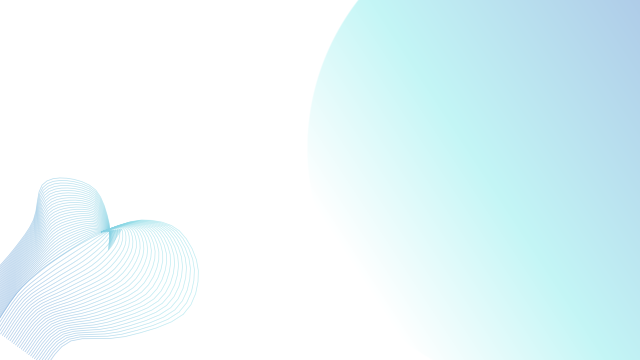
Write a Shadertoy shader that draws this background.

```glsl
// Pale cyan gradient disc on white, with two ribbons of fine curved lines in the lower left.

#define DISC_CENTER vec2(1.525, 0.588)
#define DISC_RADIUS 0.671
#define GRADIENT_DIR vec2(0.837, 0.547)
#define GRADIENT_ORIGIN vec2(1.111, 0.884)
#define FADE_LENGTH 0.45
#define BLUE_LENGTH 0.62
#define LINES 29
#define STEPS_PER_SPAN 4
#define LINE_WIDTH 0.0018
#define LINE_OPACITY 0.62

const vec3 WHITE = vec3(1.0);
const vec3 CYAN = vec3(0.765, 0.962, 0.962);
const vec3 BLUE = vec3(0.685, 0.80, 0.91);
const vec3 INK_LEFT = vec3(0.43, 0.64, 0.84);
const vec3 INK_RIGHT = vec3(0.55, 0.86, 0.90);

// Guide curves of the ribbons, in hundredths of the canvas height
const int POINTS = 8;
const vec2 CREST[POINTS] = vec2[POINTS](
    vec2(-1.9, 24.1), vec2(4.2, 31.2), vec2(9.3, 38.9), vec2(11.7, 48.6),
    vec2(18.5, 50.5), vec2(26.6, 47.2), vec2(30.3, 38.0), vec2(30.1, 30.6));
const vec2 CREST_BASE[POINTS] = vec2[POINTS](
    vec2(-1.9, 8.8), vec2(4.6, 18.5), vec2(10.4, 24.3), vec2(16.2, 28.5),
    vec2(20.8, 31.5), vec2(25.5, 34.3), vec2(28.9, 35.6), vec2(33.8, 36.3));
const vec2 LOBE[POINTS] = vec2[POINTS](
    vec2(12.7, -1.9), vec2(19.7, 5.3), vec2(34.7, 6.5), vec2(50.9, 12.7),
    vec2(55.1, 24.8), vec2(49.8, 35.9), vec2(39.4, 38.9), vec2(28.2, 35.6));
const vec2 LOBE_CORE[POINTS] = vec2[POINTS](
    vec2(-1.9, 8.8), vec2(4.6, 18.5), vec2(11.6, 25.0), vec2(18.5, 29.9),
    vec2(24.3, 33.3), vec2(27.8, 35.0), vec2(30.1, 35.9), vec2(28.2, 35.6));

vec2 catmullRom(vec2 a, vec2 b, vec2 c, vec2 d, float t) {
    return b + 0.5 * t * (c - a + t * (2.0 * a - 5.0 * b + 4.0 * c - d
                        + t * (3.0 * (b - c) + d - a)));
}

float segmentDistance(vec2 p, vec2 a, vec2 b) {
    vec2 pa = p - a, ba = b - a;
    float along = clamp(dot(pa, ba) / max(dot(ba, ba), 1e-8), 0.0, 1.0);
    return length(pa - ba * along);
}

// Distance to the smooth curve that lies a given blend between two guides
float curveDistance(vec2 p, vec2 inner[POINTS], vec2 outer[POINTS], float blend) {
    vec2 guide[POINTS];
    for (int i = 0; i < POINTS; i++) guide[i] = mix(inner[i], outer[i], blend) * 0.01;
    float nearest = 1e3;
    vec2 previous = guide[0];
    for (int i = 0; i < POINTS - 1; i++) {
        vec2 before = guide[max(i - 1, 0)];
        vec2 after = guide[min(i + 2, POINTS - 1)];
        for (int j = 1; j <= STEPS_PER_SPAN; j++) {
            float t = float(j) / float(STEPS_PER_SPAN);
            vec2 next = catmullRom(before, guide[i], guide[i + 1], after, t);
            nearest = min(nearest, segmentDistance(p, previous, next));
            previous = next;
        }
    }
    return nearest;
}

// Combined cover of all lines in one ribbon
float ribbon(vec2 p, vec2 inner[POINTS], vec2 outer[POINTS], float pixel) {
    float feather = max(pixel, LINE_WIDTH);
    float strength = LINE_OPACITY * LINE_WIDTH / feather;
    float clear = 1.0;
    for (int i = 0; i < LINES; i++) {
        float blend = float(i) / float(LINES - 1);
        float d = curveDistance(p, inner, outer, blend);
        clear *= 1.0 - strength * (1.0 - smoothstep(0.0, feather, d));
    }
    return 1.0 - clear;
}

void mainImage(out vec4 fragColor, in vec2 fragCoord) {
    vec2 p = fragCoord / iResolution.y;
    float pixel = 1.0 / iResolution.y;

    // Disc with a diagonal white, cyan and blue gradient
    float t = dot(p - GRADIENT_ORIGIN, GRADIENT_DIR);
    vec3 gradient = t < 0.0 ? mix(CYAN, WHITE, min(-t / FADE_LENGTH, 1.0))
                            : mix(CYAN, BLUE, min(t / BLUE_LENGTH, 1.0));
    float edge = length(p - DISC_CENTER) - DISC_RADIUS;
    vec3 color = mix(WHITE, gradient, 1.0 - smoothstep(-pixel, pixel, edge));

    // Line ribbons, evaluated only inside their bounds
    if (p.x < 0.58 && p.y < 0.53) {
        float clear = (1.0 - ribbon(p, CREST_BASE, CREST, pixel))
                    * (1.0 - ribbon(p, LOBE_CORE, LOBE, pixel));
        vec3 ink = mix(INK_LEFT, INK_RIGHT, smoothstep(0.0, 0.5, p.x + 0.4 * (p.y - 0.2)));
        color = mix(color, ink, 1.0 - clear);
    }
    fragColor = vec4(color, 1.0);
}
```
